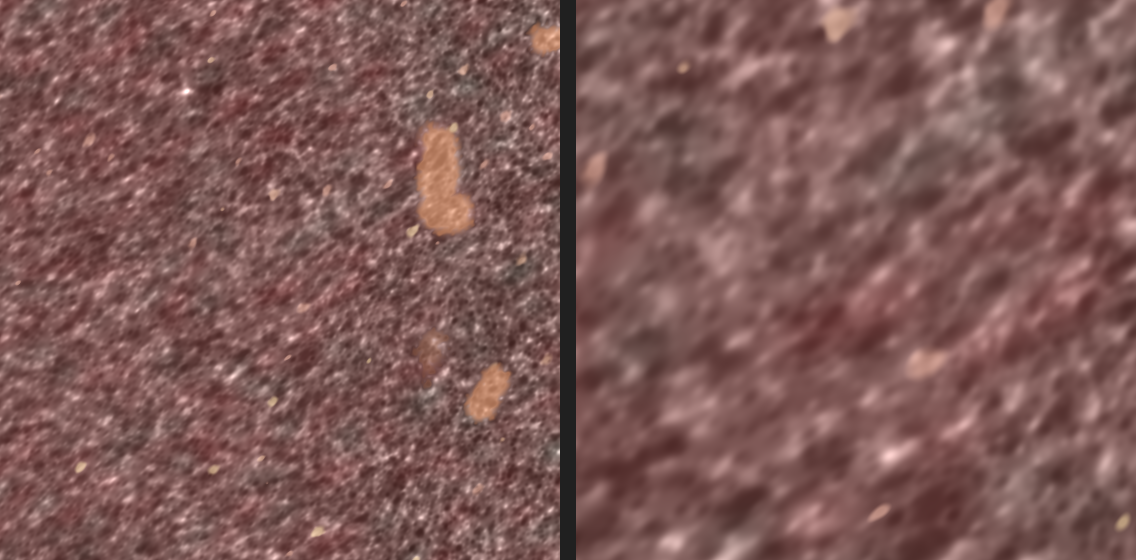
Left, the full canvas; right, a detail of the centre.
Give the GLSL for this texture, as a Shadertoy shader.

```glsl
// Coarse reddish-brown ground: slanted grains with small lights and shadows,
// a few fuzzy sandy patches and scattered pale flecks. Grains are cellular
// noise, where every jittered cell point adds a soft bump of random sign.

const vec3 EARTH = vec3(0.485, 0.345, 0.335);
const vec3 SAND  = vec3(0.80, 0.57, 0.45);
const vec3 PINK  = vec3(0.82, 0.62, 0.56);
const vec3 STRAW = vec3(0.86, 0.74, 0.58);

vec3 hash3(vec2 cell, float seed) {
    vec3 h = fract(vec3(cell.xyx + seed) * vec3(0.1031, 0.1030, 0.0973));
    h += dot(h, h.yxz + 33.33);
    return fract((h.xxy + h.yzz) * h.zyx);
}

// Rotate by an angle, then scale along and across the grain
vec2 grainSpace(vec2 p, float angle, vec2 cellsPerUnit) {
    float c = cos(angle), s = sin(angle);
    return vec2(c * p.x + s * p.y, c * p.y - s * p.x) * cellsPerUnit;
}

// Cellular bumps with a spread of about one
float grains(vec2 p, float seed) {
    vec2 cell = floor(p), f = p - cell;
    float sum = 0.0;
    for (int y = -1; y <= 1; y++)
    for (int x = -1; x <= 1; x++) {
        vec2 o = vec2(x, y);
        vec3 h = hash3(cell + o, seed);
        vec2 d = o + h.xy - f;
        sum += (h.z * 2.0 - 1.0) * exp(-4.0 * dot(d, d));
    }
    return sum / 0.36;
}

// Slow wavering from layered sines, within about -1 to 1
float drift(vec2 p) {
    return 0.5 * sin(p.x * 9.0 + 2.0 * sin(p.y * 7.0))
         + 0.3 * sin(p.y * 17.0 - p.x * 11.0 + 1.3)
         + 0.2 * sin(p.x * 29.0 + p.y * 23.0);
}

// Coverage of a soft-edged capsule with a ragged rim
float patchMask(vec2 p, vec2 a, vec2 b, float radius, float rag) {
    vec2 ab = b - a;
    float t = clamp(dot(p - a, ab) / dot(ab, ab), 0.0, 1.0);
    float d = length(p - a - t * ab) - radius + rag;
    return 1.0 - smoothstep(-0.008, 0.008, d);
}

// Sparse flecks: x is coverage, y is a random value per fleck
vec2 flecks(vec2 p, float chance, float rag, float seed) {
    vec2 cell = floor(p);
    vec3 place = hash3(cell, seed);
    vec3 kind = hash3(cell, seed + 17.0);
    float radius = mix(0.10, 0.24, kind.y * kind.y);
    float d = length(p - cell - mix(vec2(0.3), vec2(0.7), place.xy));
    float cover = 1.0 - smoothstep(radius * 0.3, radius, d + rag);
    return vec2(cover * step(kind.x, chance), kind.z);
}

void mainImage(out vec4 fragColor, in vec2 fragCoord) {
    vec2 p = fragCoord / iResolution.xy;
    vec2 q = p + 0.006 * vec2(drift(p.yx + 3.0), drift(p + 1.7));

    // Long slanted grains at the left, rounder and finer ones at the right
    float slanted = 0.88 * grains(grainSpace(q, 0.60, vec2(44.0, 80.0)), 3.0)
                  + 0.48 * grains(grainSpace(q, 0.75, vec2(90.0, 150.0)), 29.0);
    float rounded = 0.82 * grains(grainSpace(q, 0.85, vec2(68.0, 92.0)), 51.0)
                  + 0.57 * grains(grainSpace(q, 0.85, vec2(115.0, 150.0)), 73.0);
    float side = smoothstep(0.25, 0.95, p.x + 0.12 * drift(p));
    float turn = 1.2 * side;
    float grain = slanted * cos(turn) + rounded * sin(turn);

    // Broad clumps vary the tone, the contrast and the hue
    float clump = grains(grainSpace(q, 0.5, vec2(9.0, 14.0)), 91.0);
    float tint = grains(grainSpace(q, 0.4, vec2(16.0, 24.0)), 113.0);
    float contrast = 0.076 + 0.012 * side + 0.008 * drift(p * 1.3 + 4.0);
    float tone = contrast * (grain + 0.12 * (grain * grain - 1.0)) + 0.012 * clump;
    vec3 color = EARTH + tone * vec3(1.0, 0.97, 0.96);
    color += vec3(0.010, -0.006, -0.004) * (tint - 1.6 * side + 0.6);

    // Pale flecks follow the slant of the grains
    float rag = 0.025 * grain;
    vec2 fleck = flecks(grainSpace(q, 0.75, vec2(12.0, 19.0)), 0.17, -rag, 7.0);
    vec3 fleckColor = mix(PINK, STRAW, smoothstep(0.5, 0.9, fleck.y));
    color = mix(color, fleckColor + 0.4 * tone, 0.75 * fleck.x);

    // Sandy patches: a tall one, two small ones and a faint one
    float rim = 0.0035 * grain + 0.003 * tint;
    float sand = patchMask(p, vec2(0.780, 0.745), vec2(0.785, 0.66), 0.034, rim);
    sand = max(sand, patchMask(p, vec2(0.785, 0.625), vec2(0.812, 0.622), 0.037, rim));
    sand = max(sand, patchMask(p, vec2(0.885, 0.320), vec2(0.862, 0.278), 0.023, rim));
    sand = max(sand, patchMask(p, vec2(0.970, 0.925), vec2(1.010, 0.935), 0.020, rim));
    sand = max(sand, 0.4 * patchMask(p, vec2(0.775, 0.390), vec2(0.765, 0.345), 0.020, rim * 2.0));
    color = mix(color, SAND + 0.55 * tone, 0.92 * sand);

    fragColor = vec4(clamp(color, 0.0, 1.0), 1.0);
}
```
